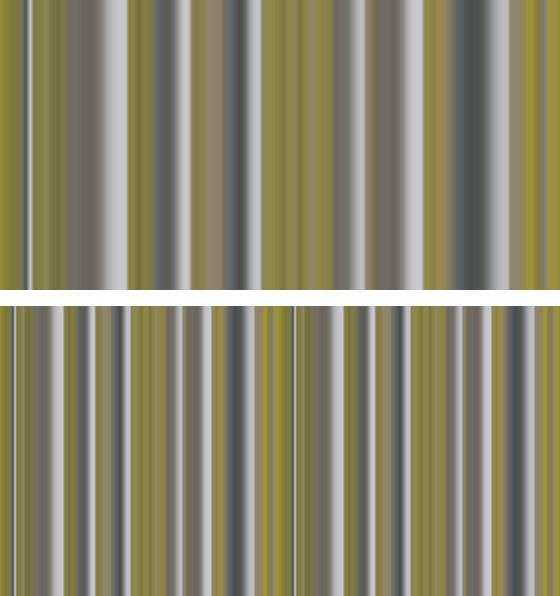
Top: one tile. Bottom: repeated 2 by 2.
A WebGL 2 fragment shader for this pattern:

```glsl
#version 300 es
precision highp float;
// Upright bands of brushed metal over olive and ochre streaks.
// Jittered bars shade from dark slate to a bright rim; wrapping 1D noise
// streaks fill the gaps. Nothing varies with height, so it tiles both ways.

uniform vec2 u_resolution;
out vec4 fragColor;

const int BARS = 7;

// Integer hash to 0..1
float hash(int cell, int seed) {
    uint n = uint(cell) * 747796405u + uint(seed) * 277803737u + 12345u;
    n = (n ^ (n >> 16)) * 2246822519u;
    n = (n ^ (n >> 13)) * 3266489917u;
    n ^= n >> 16;
    return float(n >> 8) / 16777216.0;
}

// Value noise with soft plateaus, wrapping after a whole number of cells
float streaks(float x, int cells, int seed) {
    float p = x * float(cells);
    int cell = int(floor(p));
    float blend = smoothstep(0.1, 0.9, fract(p));
    return mix(hash(cell % cells, seed), hash((cell + 1) % cells, seed), blend);
}

int wrapBar(int i) {
    return (i + BARS) % BARS;
}

// Left edge of a bar, in canvas widths
float barStart(int i) {
    return (float(i) + 0.7 * (hash(wrapBar(i), 3) - 0.5)) / float(BARS);
}

// Olive ground with golden bands and thin taupe lines
vec3 oliveGround(float x) {
    vec3 green = vec3(0.50, 0.49, 0.27);
    vec3 ochre = vec3(0.57, 0.51, 0.28);
    vec3 golden = vec3(0.60, 0.56, 0.21);
    vec3 taupe = vec3(0.53, 0.49, 0.43);
    vec3 color = mix(green, ochre, streaks(x, 11, 5));
    color = mix(color, golden, 0.8 * smoothstep(0.55, 0.95, streaks(x, 23, 7)));
    color = mix(color, taupe, 0.85 * smoothstep(0.45, 0.8, streaks(x, 61, 11)));
    return color * (0.88 + 0.2 * streaks(x, 97, 13));
}

// Metal shading across a bar, t running from dark side to bright rim
vec3 metal(float t, int bar) {
    vec3 slate = vec3(0.38, 0.40, 0.43);
    vec3 graphite = vec3(0.30, 0.31, 0.30);
    vec3 umber = vec3(0.44, 0.42, 0.39);
    vec3 silver = vec3(0.81, 0.81, 0.83);
    vec3 core = mix(slate, graphite, smoothstep(0.05, 0.4, t));
    core = mix(core, umber, smoothstep(0.5, 0.9, hash(bar, 17)));
    float shine = mix(0.85, 1.0, hash(bar, 19));
    return mix(core, silver, shine * smoothstep(0.4, 0.9, t));
}

void main() {
    float x = gl_FragCoord.x / u_resolution.x;
    vec3 color = oliveGround(x);

    // Lay the bars on the ground, with spare ones past both sides for the wrap
    for (int i = -1; i <= BARS; i++) {
        int bar = wrapBar(i);
        float start = barStart(i);
        float share = mix(0.25, 0.8, float(bar * 5 % BARS) / float(BARS - 1));
        float width = share * (barStart(i + 1) - start);
        float cover = smoothstep(-0.009, 0.009, x - start)
                    * smoothstep(-0.004, 0.004, start + width - x);
        vec3 band = metal(clamp((x - start) / width, 0.0, 1.0), bar);
        band += 0.06 * (streaks(x, 67, 23) - 0.5);
        color = mix(color, band, cover);
    }
    fragColor = vec4(color, 1.0);
}
```
